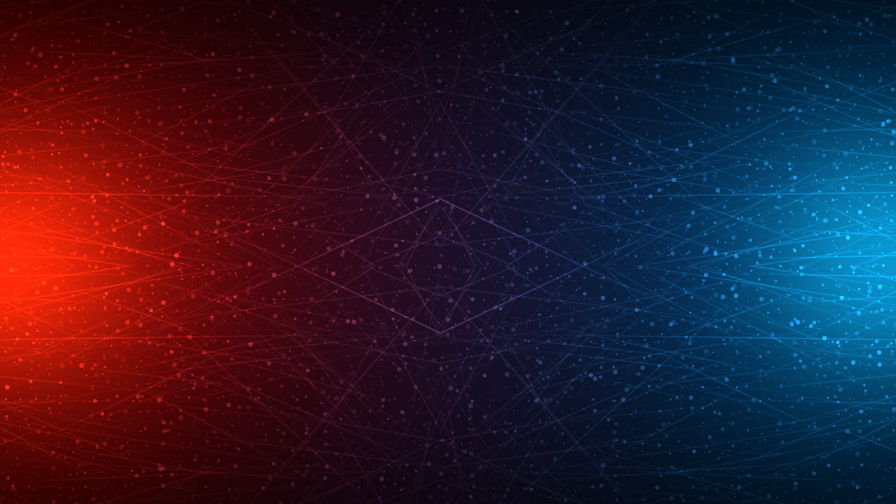
This background is drawn by a Shadertoy shader. Its source:

```glsl
// Red and blue side glows meeting in a dark violet middle, with a mirrored web of fine lines and dust.

// Composition, in units of the canvas height
const vec2 FOLD_CENTER = vec2(0.874, 0.472);
const vec2 WIDE_SIZE = vec2(0.60, 0.47);
const vec2 HOT_SIZE = vec2(0.27, 0.24);
const float RED_Y = 0.48;
const float BLUE_Y = 0.49;

// Colours
const vec3 RED_WIDE = vec3(0.54, 0.012, 0.012);
const vec3 RED_HOT = vec3(0.48, 0.16, 0.02);
const vec3 BLUE_WIDE = vec3(0.004, 0.23, 0.43);
const vec3 BLUE_HOT = vec3(0.03, 0.36, 0.38);
const vec3 VIOLET = vec3(0.055, 0.022, 0.085);
const vec3 RED_SPARK = vec3(1.0, 0.24, 0.10);
const vec3 BLUE_SPARK = vec3(0.10, 0.68, 1.0);
const vec3 VIOLET_SPARK = vec3(0.22, 0.13, 0.27);

// Web and dust
const int LINE_COUNT = 110;
const float LINE_WIDTH = 0.0028;
const float LINE_STRENGTH = 0.24;
const vec2 DIAMOND = vec2(0.47, 0.133); // slope, half height
const int DUST_LAYERS = 5;
const float DUST_STRENGTH = 0.55;

float hash(vec2 p) {
    return fract(sin(dot(p, vec2(12.9898, 78.233))) * 43758.5453);
}

float bell(vec2 p, vec2 size) {
    vec2 q = p / size;
    return exp(-dot(q, q));
}

// Coverage of a thin line at distance d from its axis
float stroke(float d, float width) {
    return 1.0 - smoothstep(0.0, max(width, 1.2 / iResolution.y), d);
}

// Random fading strokes: shallow at the sides, steep near the middle
float web(vec2 p) {
    float sum = 0.0;
    for (int i = 0; i < LINE_COUNT; i++) {
        float id = float(i);
        vec2 anchor = vec2(hash(vec2(id, 1.3)), hash(vec2(id, 2.7))) * vec2(0.95, 0.55);
        float spread = mix(2.9, 1.1, smoothstep(0.0, 0.5, anchor.x));
        float angle = (hash(vec2(id, 4.1)) - 0.5) * spread;
        vec2 dir = vec2(cos(angle), sin(angle));
        vec2 rel = p - anchor;
        float along = dot(rel, dir) / mix(0.10, 0.38, hash(vec2(id, 5.9)));
        float across = abs(rel.x * dir.y - rel.y * dir.x);
        float strength = mix(0.3, 1.0, hash(vec2(id, 7.7)));
        sum += strength * exp(-along * along) * stroke(across, LINE_WIDTH);
    }
    return sum;
}

// Diamond outline whose sides cross and run on outward
float diamond(vec2 p) {
    float d = abs(p.y - abs(DIAMOND.y - DIAMOND.x * p.x));
    return stroke(d / length(vec2(1.0, DIAMOND.x)), LINE_WIDTH) * exp(-p.x * p.x * 9.0);
}

// One round speck per grid cell, with random place, size and brightness
float dust(vec2 p) {
    float sum = 0.0;
    for (int i = 0; i < DUST_LAYERS; i++) {
        float layer = float(i);
        float cell = 0.022 + 0.007 * layer;
        vec2 q = p / cell + layer * 17.3;
        vec2 id = floor(q);
        vec2 seed = id + layer * 31.7;
        vec2 place = 0.25 + 0.5 * vec2(hash(seed), hash(seed + 5.2));
        float radius = mix(0.0012, 0.0048, pow(hash(seed + 9.4), 3.0));
        float d = length(q - id - place) * cell;
        float soft = max(0.0012, 0.7 / iResolution.y);
        float light = pow(hash(seed + 13.8), 2.0);
        sum += light * (1.0 - smoothstep(radius - soft, radius + soft, d));
    }
    return sum;
}

void mainImage(out vec4 fragColor, in vec2 fragCoord) {
    // Height is one; the width is stretched to a 16:9 layout
    float width = 16.0 / 9.0;
    vec2 p = fragCoord / iResolution.xy * vec2(width, 1.0);
    vec2 fromRed = p - vec2(0.0, RED_Y);
    vec2 fromBlue = p - vec2(width, BLUE_Y);
    vec2 folded = abs(p - FOLD_CENTER);

    // Background glows
    float red = bell(fromRed, WIDE_SIZE);
    float blue = bell(fromBlue, WIDE_SIZE * vec2(1.08, 1.0));
    float middle = bell(p - FOLD_CENTER, vec2(0.42, 0.65));
    vec3 color = RED_WIDE * red + BLUE_WIDE * blue + VIOLET * middle;
    color += RED_HOT * bell(fromRed, HOT_SIZE);
    color += BLUE_HOT * bell(fromBlue, HOT_SIZE);

    // Lines and dust take the light of the nearest glow
    vec3 spark = RED_SPARK * red + BLUE_SPARK * blue + VIOLET_SPARK * middle;
    color += spark * LINE_STRENGTH * web(folded);
    color += (spark + VIOLET_SPARK * 0.5) * 0.42 * diamond(folded);
    color += (spark + VIOLET_SPARK * 0.3) * DUST_STRENGTH * dust(p);

    fragColor = vec4(min(color, 1.0), 1.0);
}
```
